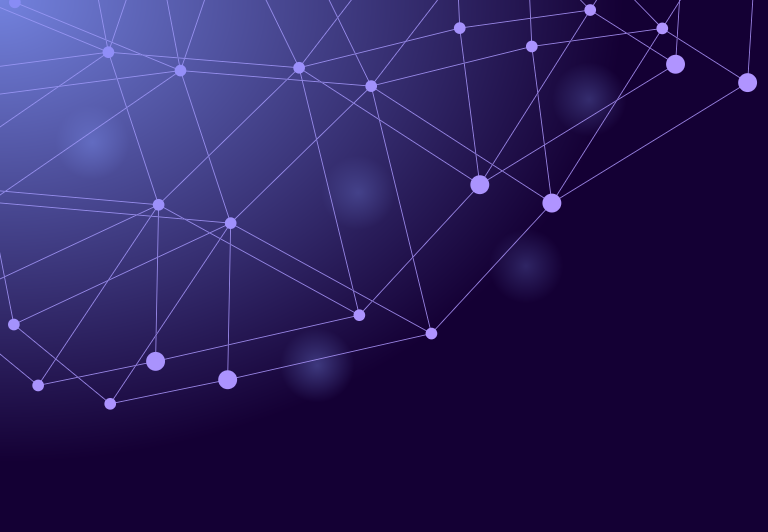
Reproduce this background procedurally as a WebGL 2 fragment shader.

```glsl
#version 300 es
precision highp float;

uniform vec2 u_resolution;
out vec4 fragColor;

// Layout units: the canvas is 530 high, y runs down from the top edge
const float CANVAS_HEIGHT = 530.0;
const vec2 HALO_RADII = vec2(620.0, 460.0);
const vec2 COPY_OFFSET = vec2(71.8, 18.3);
const float GLOW_RADIUS = 37.0;
const float LINE_HALF_WIDTH = 0.42;

const vec3 NIGHT = vec3(0.08, 0.0, 0.205);
const vec3 PERIWINKLE = vec3(0.45, 0.51, 0.87);
const vec3 LILAC = vec3(0.69, 0.58, 1.0);
const vec3 LINE_COLOR = vec3(0.67, 0.58, 0.98);

// Mesh corners; the last ones lie beyond the canvas
const int NODE_COUNT = 18;
const vec2 NODES[NODE_COUNT] = vec2[](
  vec2(108, 52), vec2(298, 67.5), vec2(458, 28), vec2(588, 10),
  vec2(673, 64), vec2(478, 184), vec2(158, 204), vec2(358, 314),
  vec2(155, 360), vec2(38, 384), vec2(-58, 305), vec2(-57, -16),
  vec2(-82, 183), vec2(183, -168), vec2(451, -131), vec2(686, -144),
  vec2(66, -168), vec2(-130, 83));

// One continuous walk that covers every edge of the mesh
const int WALK_LENGTH = 40;
const int WALK[WALK_LENGTH] = int[](
  16, 0, 11, 0, 17, 0, 1, 2, 3, 4, 5, 4, 15, 3, 14, 3, 5, 2, 14, 1,
  13, 0, 6, 1, 6, 7, 1, 5, 7, 8, 9, 8, 6, 9, 10, 12, 10, 6, 12, 0);

// Soft spots: centre and strength
const int GLOW_COUNT = 5;
const vec3 GLOWS[GLOW_COUNT] = vec3[](
  vec3(92, 142, 0.5), vec3(357, 192, 0.3), vec3(587, 99, 0.32),
  vec3(524, 265, 0.28), vec3(316, 364, 0.4));

float segmentDistance(vec2 p, vec2 a, vec2 b) {
  vec2 ab = b - a;
  float along = clamp(dot(p - a, ab) / dot(ab, ab), 0.0, 1.0);
  return length(p - a - ab * along);
}

float coverage(float signedDistance, float pixel) {
  return clamp(0.5 - signedDistance / pixel, 0.0, 1.0);
}

float haloLight(vec2 p, vec2 radii) {
  return clamp(1.0 - length(p / radii), 0.0, 1.0);
}

float glowLight(vec2 p, vec3 glow, float radius) {
  return glow.z * clamp(1.0 - length(p - glow.xy) / radius, 0.0, 1.0);
}

float nodeRadius(int i) {
  return (i == 4 || i == 5 || i == 8) ? 9.4 : 5.8;
}

float meshLines(vec2 p, float pixel) {
  float nearest = 1e4;
  for (int i = 1; i < WALK_LENGTH; i++) {
    nearest = min(nearest, segmentDistance(p, NODES[WALK[i - 1]], NODES[WALK[i]]));
  }
  return coverage(nearest - LINE_HALF_WIDTH, pixel);
}

float meshDots(vec2 p, float pixel) {
  float nearest = 1e4;
  for (int i = 0; i < NODE_COUNT; i++) {
    nearest = min(nearest, length(p - NODES[i]) - nodeRadius(i));
  }
  return coverage(nearest, pixel);
}

void main() {
  float pixel = CANVAS_HEIGHT / u_resolution.y;
  vec2 p = vec2(gl_FragCoord.x, u_resolution.y - gl_FragCoord.y) * pixel;

  // Corner halo and soft spots
  float halo = haloLight(p, HALO_RADII);
  vec3 color = mix(NIGHT, PERIWINKLE, halo);
  for (int i = 0; i < GLOW_COUNT; i++) {
    color = mix(color, PERIWINKLE, glowLight(p, GLOWS[i], GLOW_RADIUS));
  }

  // Two shifted copies of the mesh, tinted bluer toward the halo
  vec3 dotColor = mix(LILAC, vec3(0.53, 0.55, 0.96), halo);
  vec3 lineColor = mix(LINE_COLOR, vec3(0.6, 0.6, 0.97), halo);
  float lines = 0.0;
  float dots = 0.0;
  for (int i = 0; i < 2; i++) {
    vec2 q = p - COPY_OFFSET * float(i);
    lines = max(lines, meshLines(q, pixel));
    dots = max(dots, meshDots(q, pixel));
  }
  color = mix(color, lineColor, lines * 0.9);
  color = mix(color, dotColor, dots);

  fragColor = vec4(color, 1.0);
}
```
